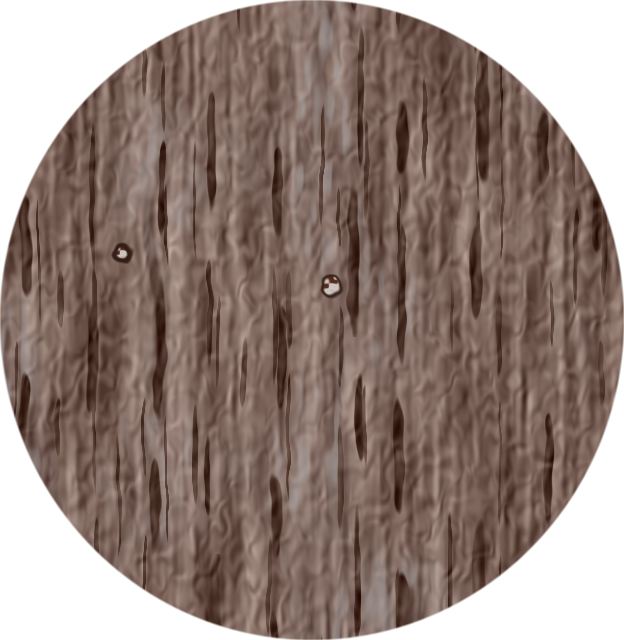
A Shadertoy shader for this texture:

```glsl
// A round disc of weathered brown wood on white, with upright grain.
// Stretched value noise makes the fibres, an offset noise difference the
// carved relief, and jittered cells of tall blots the dark pores.

const vec3 WHITE = vec3(1.0);
const vec3 WOOD_DARK = vec3(0.20, 0.10, 0.065);
const vec3 WOOD_LIGHT = vec3(0.65, 0.56, 0.52);
const vec3 WEATHERED_GREY = vec3(0.66, 0.63, 0.63);

float hash(vec2 p) {
    vec3 q = fract(p.xyx * 0.1031);
    q += dot(q, q.yzx + 33.33);
    return fract((q.x + q.y) * q.z);
}

float noise(vec2 p) {
    vec2 cell = floor(p);
    vec2 f = fract(p);
    f = f * f * (3.0 - 2.0 * f);
    float low = mix(hash(cell), hash(cell + vec2(1.0, 0.0)), f.x);
    float high = mix(hash(cell + vec2(0.0, 1.0)), hash(cell + 1.0), f.x);
    return mix(low, high, f.y);
}

// Noise centred on zero, stretched by its two frequencies
float grain(vec2 p, vec2 frequency, float seed) {
    return noise(p * frequency + seed) - 0.5;
}

// Light and shade of small winding ridges
float relief(vec2 p, vec2 frequency) {
    vec2 q = p * frequency;
    q += 1.6 * vec2(noise(q * 0.6 + 17.0), noise(q * 0.6 + 53.0));
    return noise(q) - noise(q + vec2(0.6, -0.4));
}

// Tall dark blots lined up in columns; returns coverage
float pores(vec2 p, vec2 cells, float halfWidth, float share, float seed) {
    vec2 q = p * cells;
    float column = floor(q.x);
    q.y += hash(vec2(column, seed)) * 7.0;
    vec2 id = vec2(column, floor(q.y)) + seed;
    float present = step(hash(id + 3.0), share);
    float centre = 0.5 + 0.5 * (hash(vec2(column, seed + 9.0)) - 0.5)
                 + 0.16 * (hash(id + 21.0) - 0.5);
    float width = halfWidth * mix(0.55, 1.4, hash(id + 31.0));
    float halfLength = mix(0.22, 0.5, hash(id + 41.0));
    vec2 e = vec2((fract(q.x) - centre) / (cells.x * width),
                  (fract(q.y) - 0.5) / halfLength);
    float ragged = 0.9 * grain(p, vec2(90.0, 38.0), seed);
    float edge = e.x * e.x + pow(abs(e.y), 4.0) + ragged;
    return present * (1.0 - smoothstep(0.55, 1.25, edge));
}

// Small round pit: dark rim around a pale, flecked core
vec3 addKnot(vec3 color, vec2 p, vec2 centre, float radius, float core) {
    vec2 q = p - centre;
    float d = length(q) / radius + 0.3 * grain(p, vec2(90.0), 5.0);
    float fleck = noise(q / radius * 2.6 + 8.0);
    vec3 coreColor = mix(WOOD_DARK * 1.7, vec3(0.80, 0.77, 0.75),
                         smoothstep(0.2, 0.6, fleck));
    color = mix(color, WOOD_DARK * 0.85, 0.9 * (1.0 - smoothstep(0.8, 1.1, d)));
    return mix(color, coreColor, 1.0 - smoothstep(core - 0.15, core + 0.12, d));
}

vec3 wood(vec2 p) {
    // Slight sideways wander of the upright grain
    vec2 g = p;
    g.x += 0.008 * grain(p, vec2(5.0, 6.0), 2.0)
         + 0.004 * grain(p, vec2(22.0, 32.0), 4.0);

    // Fibres from fine to broad, then the relief
    float ridges = relief(p, vec2(105.0, 58.0));
    float tone = 0.487;
    tone += 0.24 * grain(g, vec2(120.0, 8.0), 11.0);
    tone += 0.17 * grain(g, vec2(54.0, 3.5), 37.0);
    tone += 0.10 * grain(g, vec2(14.0, 2.5), 61.0);
    tone += 0.17 * ridges;

    // Wide pores, then thin cracks between them
    float wide = pores(g, vec2(10.0, 4.0), 0.0078, 0.76, 13.0);
    float thin = pores(g, vec2(25.0, 5.0), 0.0034, 0.42, 71.0);
    float dark = max(wide, 0.8 * thin);
    float poreTone = 0.265 + 0.16 * ridges
                   + 0.20 * grain(g, vec2(130.0, 18.0), 83.0);
    tone = mix(tone, poreTone, 0.92 * dark);

    float amount = (tone - WOOD_DARK.r) / (WOOD_LIGHT.r - WOOD_DARK.r);
    vec3 color = mix(WOOD_DARK, WOOD_LIGHT, clamp(amount, -0.2, 1.25));

    // Pale grey flecks in weathered patches
    float patches = smoothstep(0.45, 0.8, noise(p * vec2(8.0, 4.0) + 91.0));
    float flecks = smoothstep(0.5, 0.85, noise(g * vec2(85.0, 18.0) + 29.0));
    return mix(color, WEATHERED_GREY, patches * (0.12 + 0.5 * flecks) * (1.0 - dark));
}

void mainImage(out vec4 fragColor, in vec2 fragCoord) {
    vec2 p = fragCoord / iResolution.y;
    vec3 color = wood(p);
    color = addKnot(color, p, vec2(0.191, 0.605), 0.0165, 0.48);
    color = addKnot(color, p, vec2(0.518, 0.553), 0.0180, 0.72);

    // Disc that spans the canvas, with a smooth rim
    float rim = length(2.0 * fragCoord / iResolution.xy - 1.0);
    float softness = 3.0 / iResolution.y;
    color = mix(color, WHITE, smoothstep(1.0 - softness, 1.0 + softness, rim));
    fragColor = vec4(color, 1.0);
}
```
